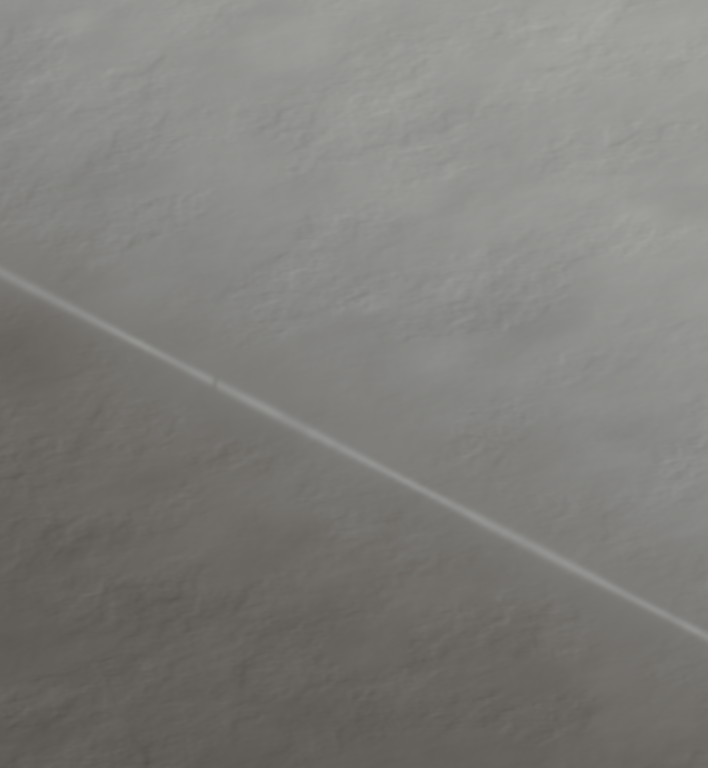
Write a Shadertoy shader that draws this texture.

```glsl
// Draws softly lit grey plaster in two planes, split by a pale slanting crease.

const float CREASE_LEFT = 0.646;     // crease height at the left edge
const float CREASE_DROP = 0.4755;    // fall of the crease across the canvas
const float CREASE_WIDTH = 0.0062;
const float CREASE_GAIN = 0.088;
const float UPPER_TONE = 0.474;
const float UPPER_SLOPE = 0.335;
const float UPPER_BEND = -0.20;
const float LOWER_TONE = 0.358;
const float LOWER_GLOW = 0.108;      // extra light just under the crease
const float LOWER_REACH = 0.25;
const float GRAIN_ANGLE = 0.25;
const float MOTTLE_GAIN = 0.048;
const float RELIEF_GAIN = 0.058;
const vec3 WARM_TINT = vec3(1.025, 0.990, 0.940);
const vec3 COOL_TINT = vec3(1.002, 1.000, 0.982);

// Broad stains: centre x, centre y, radius, brightness change.
const int STAIN_COUNT = 11;
const vec4 STAINS[STAIN_COUNT] = vec4[](
    vec4(0.11, 0.97, 0.035, 0.030),
    vec4(0.91, 0.72, 0.030, 0.025),
    vec4(0.50, 0.31, 0.032, 0.025),
    vec4(0.45, 0.38, 0.120, 0.012),
    vec4(0.75, 0.59, 0.070, -0.020),
    vec4(0.53, 0.55, 0.060, -0.012),
    vec4(0.77, 0.42, 0.080, -0.018),
    vec4(0.02, 0.55, 0.110, -0.034),
    vec4(0.16, 0.61, 0.060, 0.012),
    vec4(0.62, 0.53, 0.040, 0.014),
    vec4(0.76, 0.25, 0.080, 0.008));

vec3 hash3(vec2 cell) {
    vec3 q = fract(cell.xyx * vec3(0.1031, 0.1030, 0.0973));
    q += dot(q, q.yxz + 33.33);
    return fract((q.xxy + q.yzz) * q.zyx);
}

// Cellular noise: random tones blended smoothly between scattered points.
float cellNoise(vec2 p) {
    vec2 cell = floor(p);
    vec2 local = fract(p);
    float tone = 0.0;
    float total = 0.0;
    for (int y = -1; y <= 1; y++) {
        for (int x = -1; x <= 1; x++) {
            vec2 offset = vec2(float(x), float(y));
            vec3 rnd = hash3(cell + offset + 57.0);
            vec2 toPoint = offset + 0.15 + 0.7 * rnd.xy - local;
            float weight = exp(-7.0 * dot(toPoint, toPoint));
            tone += weight * rnd.z;
            total += weight;
        }
    }
    return tone / total - 0.5;
}

float layeredNoise(vec2 p, int octaves) {
    float sum = 0.0;
    float gain = 0.5;
    for (int i = 0; i < octaves; i++) {
        sum += gain * cellNoise(p);
        p = mat2(0.96, 0.28, -0.28, 0.96) * p * 2.03 + 11.7;
        gain *= 0.52;
    }
    return sum;
}

void mainImage(out vec4 fragColor, in vec2 fragCoord) {
    vec2 uv = fragCoord / iResolution.xy;
    float aspect = iResolution.x / iResolution.y;
    vec2 p = vec2(uv.x * aspect, uv.y);

    // Height above the crease, and true distance to it
    float slope = CREASE_DROP / aspect;
    float height = p.y - CREASE_LEFT + slope * p.x;
    float dist = height / sqrt(1.0 + slope * slope);

    // Light on the two planes, meeting in a soft step
    float upper = UPPER_TONE + UPPER_SLOPE * height + UPPER_BEND * height * height;
    float lower = LOWER_TONE + LOWER_GLOW * exp(min(height, 0.0) / LOWER_REACH);
    float tone = mix(lower, upper, smoothstep(-0.020, 0.020, dist));

    for (int i = 0; i < STAIN_COUNT; i++) {
        vec4 stain = STAINS[i];
        vec2 d = p - vec2(stain.x * aspect, stain.y);
        d.y = (d.y - 0.22 * d.x) * 2.0;
        tone += stain.w * exp(-dot(d, d) / (stain.z * stain.z));
    }

    // Trowelled grain: broad mottling and fine side-lit relief
    float c = cos(GRAIN_ANGLE);
    float s = sin(GRAIN_ANGLE);
    vec2 grain = mat2(c, -s, s, c) * p * vec2(1.0, 2.2);
    float mottle = layeredNoise(grain * 8.0, 4);
    vec2 fine = grain * vec2(32.0, 24.0);
    float relief = layeredNoise(fine, 3) - layeredNoise(fine + vec2(0.16, -0.22), 3);
    float roughness = 0.40 + 0.9 * smoothstep(-0.2, 0.25, cellNoise(grain * 9.0 + 3.0));
    float calm = 1.0 - 0.7 * exp(-dist * dist / 0.003);
    tone += (MOTTLE_GAIN * mottle + RELIEF_GAIN * relief * roughness) * calm;

    // Pale crease with a small nick and a faint halo
    float width = CREASE_WIDTH * (1.0 + 0.15 * sin(p.x * 19.0 + 1.0));
    float ridge = exp(-dist * dist / (width * width));
    float halo = exp(-dist * dist / 0.0005);
    float nick = exp(-pow((uv.x - 0.304 - 0.3 * dist) / 0.004, 2.0));
    float strength = CREASE_GAIN * mix(0.75, 1.0, smoothstep(0.0, 0.15, uv.x));
    strength *= 1.0 + 0.06 * sin(p.x * 43.0) + 0.3 * cellNoise(p * 35.0);
    tone += strength * ridge * (1.0 - 0.65 * nick) + 0.008 * halo;

    vec3 tint = mix(WARM_TINT, COOL_TINT, smoothstep(0.36, 0.54, tone));
    fragColor = vec4(clamp(tone * tint, 0.0, 1.0), 1.0);
}
```
